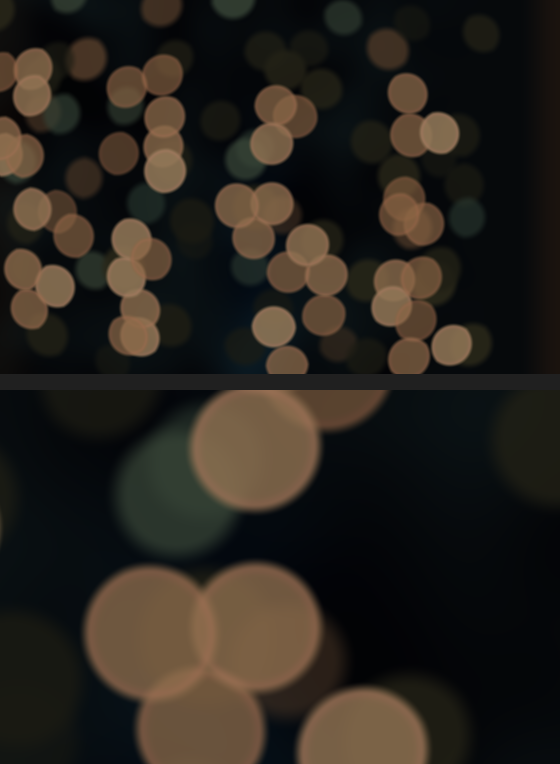
Top, the full canvas; bottom, a detail of the centre.
Give the GLSL for this background, as a Shadertoy shader.

```glsl
// Out-of-focus night lights: clusters of warm translucent discs over dim olive,
// teal and brown ones, on a blue-black haze. Low-discrepancy sequences spread
// the lights, hashes vary them, and gradient noise mottles the dark backdrop.

const int CLUSTERS = 16;
const int LIGHTS_PER_CLUSTER = 3;
const int DIM_LIGHTS = 54;

vec3 hash3(float n) {
    vec3 p = fract((n + 1.0) * vec3(0.1031, 0.1030, 0.0973));
    p += dot(p, p.yzx + 33.33);
    return fract((p.xxy + p.yzz) * p.zyx);
}

vec2 gradientAt(vec2 cell) {
    float angle = 6.2832 * hash3(dot(cell, vec2(1.0, 57.0)) + 400.0).x;
    return vec2(cos(angle), sin(angle));
}

float gradientNoise(vec2 p) {
    vec2 i = floor(p), f = fract(p);
    vec2 u = f * f * f * (f * (f * 6.0 - 15.0) + 10.0);
    vec2 e = vec2(0.0, 1.0);
    float low = mix(dot(gradientAt(i), f),
                    dot(gradientAt(i + e.yx), f - e.yx), u.x);
    float high = mix(dot(gradientAt(i + e.xy), f - e.xy),
                     dot(gradientAt(i + e.yy), f - e.yy), u.x);
    return mix(low, high, u.y);
}

// Evenly spread points in the unit square
vec2 spread(float i, vec2 start) {
    return fract(start + i * vec2(0.7549, 0.5698));
}

// Draw points together around the quarter marks of the unit square
vec2 bunch(vec2 p) {
    return p + 0.035 * sin(12.566 * p);
}

// Signed distance to a disc that narrows to a lens away from the middle
float lensDisc(vec2 p, vec2 center, float radius, vec2 middle) {
    vec2 q = p - center;
    vec2 clipShift = 0.022 * (middle - center);
    return max(length(q), length(q - clipShift)) - radius;
}

// Lay one translucent light with a faint rosy rim over the colour below
vec3 addLight(vec3 below, float d, vec3 tint, float opacity, float blur, float glow) {
    float fill = 1.0 - smoothstep(-blur, blur, d);
    float rim = exp(-pow((d + blur) / (0.8 * blur), 2.0));
    vec3 lit = mix(below, tint, opacity * fill);
    return lit + glow * rim * fill * opacity * tint * vec3(0.10, 0.02, 0.08);
}

// Blue-black haze with a cool column and brown sides
vec3 backdrop(vec2 p, float aspect) {
    float x = p.x / aspect;
    float mottle = gradientNoise(p * 3.5) + 0.5 * gradientNoise(p * 7.0 + 9.0);
    vec3 color = vec3(0.022, 0.034, 0.044);
    color += vec3(0.006, 0.042, 0.066) * exp(-pow((x - 0.46) / 0.07, 2.0))
             * (1.0 - smoothstep(0.30, 0.85, p.y));
    color += vec3(0.030, 0.060, 0.060) * mottle * (1.0 - smoothstep(0.65, 0.9, x));
    color += vec3(0.080, 0.040, 0.012) * smoothstep(0.92, 1.0, x);
    color += vec3(0.030, 0.014, 0.000) * (1.0 - smoothstep(0.0, 0.09, x));
    return max(color, vec3(0.006, 0.010, 0.014));
}

vec3 dimTint(float pick, float shade) {
    vec3 olive = mix(vec3(0.10, 0.10, 0.07), vec3(0.17, 0.16, 0.10), shade);
    vec3 teal = mix(vec3(0.15, 0.21, 0.18), vec3(0.26, 0.31, 0.24), shade);
    vec3 brown = mix(vec3(0.24, 0.18, 0.12), vec3(0.34, 0.245, 0.17), shade);
    return pick < 0.60 ? olive : (pick < 0.80 ? teal : brown);
}

vec3 dimLights(vec3 color, vec2 p, float aspect) {
    vec2 middle = vec2(0.5 * aspect, 0.5);
    for (int i = 0; i < DIM_LIGHTS; i++) {
        float id = float(i);
        vec3 look = hash3(id + 211.0);
        vec2 jitter = 0.16 * (hash3(id + 83.0).xy - 0.5);
        vec2 center = spread(id, vec2(0.13, 0.71)) * vec2(0.88 * aspect, 1.0) + jitter;
        float d = lensDisc(p, center, mix(0.050, 0.062, look.z), middle);
        color = addLight(color, d, dimTint(look.x, look.y),
                         mix(0.50, 0.90, look.z), 0.012, 0.0);
    }
    return color;
}

vec3 warmLights(vec3 color, vec2 p, float aspect) {
    vec2 middle = vec2(0.5 * aspect, 0.5);
    for (int i = 0; i < CLUSTERS; i++) {
        vec2 anchor = bunch(spread(float(i), vec2(0.5)));
        anchor = vec2(0.95 * aspect * anchor.x, 0.03 + 0.84 * anchor.y);
        float turn = 6.2832 * hash3(float(i) + 31.0).x;
        for (int j = 0; j < LIGHTS_PER_CLUSTER; j++) {
            vec3 look = hash3(float(i * LIGHTS_PER_CLUSTER + j) + 137.0);
            float angle = turn + 2.2 * float(j) + look.x;
            vec2 center = anchor + mix(0.015, 0.095, look.y) * vec2(cos(angle), sin(angle));
            float d = lensDisc(p, center, mix(0.057, 0.061, look.x), middle);
            vec3 tint = mix(vec3(0.535, 0.380, 0.250), vec3(0.570, 0.470, 0.345), look.z);
            color = addLight(color, d, tint, mix(0.50, 0.88, sqrt(look.z)), 0.006, 0.9);
        }
    }
    return color;
}

void mainImage(out vec4 fragColor, in vec2 fragCoord) {
    vec2 p = fragCoord / iResolution.y;
    float aspect = iResolution.x / iResolution.y;
    vec3 color = backdrop(p, aspect);
    color = dimLights(color, p, aspect);
    color = warmLights(color, p, aspect);
    fragColor = vec4(color, 1.0);
}
```
